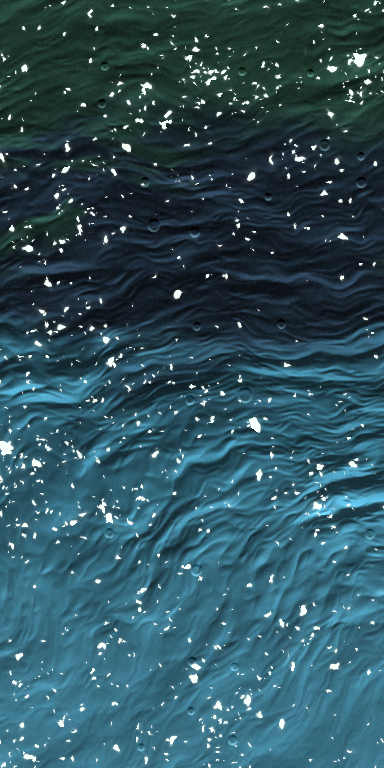
This texture is drawn by a Shadertoy shader. Its source:

```glsl
// Sunlit rippling water: dark green far away, navy swell, then clear teal.
// Warped ridged noise is lit by its slope; clustered sun glints and a few
// bubbles are scattered over it on jittered grids.
#define GREEN vec3(0.115, 0.215, 0.175)
#define NAVY vec3(0.085, 0.125, 0.165)
#define DEEP_TEAL vec3(0.165, 0.345, 0.41)
#define LIGHT_TEAL vec3(0.235, 0.465, 0.55)
#define SUN vec3(0.97, 1.0, 0.98)
#define STRETCH vec2(3.6, 10.0)
#define WARP 0.22
#define RELIEF 9.0
#define GLINT_AMOUNT 0.62
#define GRAIN 0.035

float hash(vec2 p) {
    vec3 q = fract(vec3(p.xyx) * 0.1031);
    q += dot(q, q.yzx + 33.33);
    return fract((q.x + q.y) * q.z);
}

vec2 hash2(vec2 p) {
    return vec2(hash(p + 17.3), hash(p + 61.7));
}

float noise(vec2 p) {
    vec2 i = floor(p), f = fract(p);
    f = f * f * (3.0 - 2.0 * f);
    return mix(mix(hash(i), hash(i + vec2(1, 0)), f.x),
               mix(hash(i + vec2(0, 1)), hash(i + 1.0), f.x), f.y);
}

mat2 turn(float a) {
    float c = cos(a), s = sin(a);
    return mat2(c, -s, s, c);
}

float fbm(vec2 p) {
    float sum = 0.0, amp = 0.53;
    for (int i = 0; i < 4; i++) {
        sum += amp * noise(p);
        p = turn(0.6) * p * 2.03 + 5.1;
        amp *= 0.5;
    }
    return sum;
}

// Warped coordinates whose horizontal axis follows the crests
vec2 flow(vec2 p) {
    p += WARP * (vec2(fbm(p * 3.0 + 20.0), fbm(p * 3.0 + 47.3)) - 0.5);
    float tilt = mix(0.75, 0.16, smoothstep(0.2, 1.2, p.y));
    return turn(tilt) * (p - vec2(0.5, 0.9));
}

float waveHeight(vec2 p) {
    vec2 q = flow(p) * STRETCH + 40.0;
    float h = 0.0, amp = 0.5;
    for (int i = 0; i < 4; i++) {
        float n = 2.0 * noise(q) - 1.0;
        h += amp * (1.0 - sqrt(n * n + 0.006));
        q = turn(0.22) * q * 1.9 + 3.1;
        amp *= 0.52;
    }
    return h;
}

// Irregular bright specks; cells = grid cells across the canvas width
float glints(vec2 p, float cells, float chance, float pixel) {
    vec2 g = p * cells, home = floor(g);
    vec2 ragged = 0.3 * (vec2(noise(g * 3.1), noise(g * 3.1 + 31.0)) - 0.5);
    float light = 0.0, soft = 0.7 * pixel * cells;
    for (int y = -1; y <= 1; y++)
    for (int x = -1; x <= 1; x++) {
        vec2 cell = home + vec2(x, y), r = hash2(cell + cells);
        vec2 d = turn(r.x * 3.0 - 1.5) * (g + ragged - cell - r);
        float size = mix(0.12, 0.38, r.y * r.y);
        float dist = length(d * vec2(0.8, 1.35)) - size;
        float on = step(hash(cell + 3.0 * cells), chance);
        float core = 1.0 - smoothstep(-soft, soft, dist);
        light = max(light, on * max(core, 0.22 * exp(-9.0 * max(dist, 0.0))));
    }
    return light;
}

// Thin bubble rims, brighter on the lower side
float bubbles(vec2 p, float pixel) {
    vec2 g = p * 9.0, cell = floor(g), r = hash2(cell + 90.0);
    vec2 d = g - cell - 0.25 - 0.5 * r;
    float radius = mix(0.06, 0.16, r.x * r.y);
    float rim = 1.0 - smoothstep(0.015, 0.02 + 9.0 * pixel, abs(length(d) - radius));
    return step(hash(cell + 130.0), 0.16) * rim * (0.2 - 0.8 * d.y / radius);
}

void mainImage(out vec4 fragColor, in vec2 fragCoord) {
    vec2 p = fragCoord / iResolution.x;
    float y = fragCoord.y / iResolution.y;
    float pixel = 1.0 / iResolution.x;
    vec2 q = flow(p);

    // Water body by depth, with drifting borders and green streaks
    float drift = fbm(q * vec2(2.5, 7.0) + 60.0) - 0.5;
    float level = y + 0.22 * drift;
    vec3 col = mix(LIGHT_TEAL, DEEP_TEAL, smoothstep(0.16, 0.44, level));
    col = mix(col, NAVY, smoothstep(0.46, 0.58, level));
    float streak = smoothstep(0.56, 0.68, fbm(q * vec2(3.0, 11.0) + 11.0));
    float green = max(smoothstep(0.77, 0.88, level),
                      0.8 * streak * smoothstep(0.52, 0.7, y));
    col = mix(col, GREEN, green);

    // Relief: slope towards the sky, strongest in the middle swell
    float h = waveHeight(p);
    float slope = (h - waveHeight(p + vec2(-0.002, 0.006))) * RELIEF;
    float swell = smoothstep(0.02, 0.4, y) * (1.0 - 0.6 * smoothstep(0.68, 0.9, y));
    float shade = clamp(slope * mix(0.3, 1.0, swell), -0.65, 0.85);
    col *= 1.0 + 0.75 * shade;
    col += vec3(0.05, 0.085, 0.11) * max(shade, 0.0) * swell;
    col *= 1.0 + 0.5 * (fbm(q * vec2(5.0, 12.0) + 80.0) - 0.5);

    // Glints gather in patches and along crests
    float patches = smoothstep(0.42, 0.7, fbm(p * vec2(5.0, 4.0) + 33.0));
    float crest = smoothstep(0.4, 0.72, fbm(q * vec2(6.0, 15.0) + 7.0));
    float region = 0.7 + 0.5 * smoothstep(0.72, 0.95, y);
    float chance = GLINT_AMOUNT * region * (0.04 + 0.5 * patches * crest + 0.16 * patches + 0.12 * crest);
    float light = glints(p, 34.0, chance, pixel);
    light = max(light, glints(p + 3.7, 62.0, chance * 1.1, pixel));
    light = max(light, glints(p + 8.2, 21.0, chance * 0.3, pixel));

    col += 0.3 * bubbles(p, pixel) * vec3(0.7, 0.95, 1.0);
    col += GRAIN * (noise(p * 256.0) - 0.5);
    col = mix(col, SUN, clamp(light, 0.0, 1.0));
    fragColor = vec4(clamp(col, 0.0, 1.0), 1.0);
}
```
